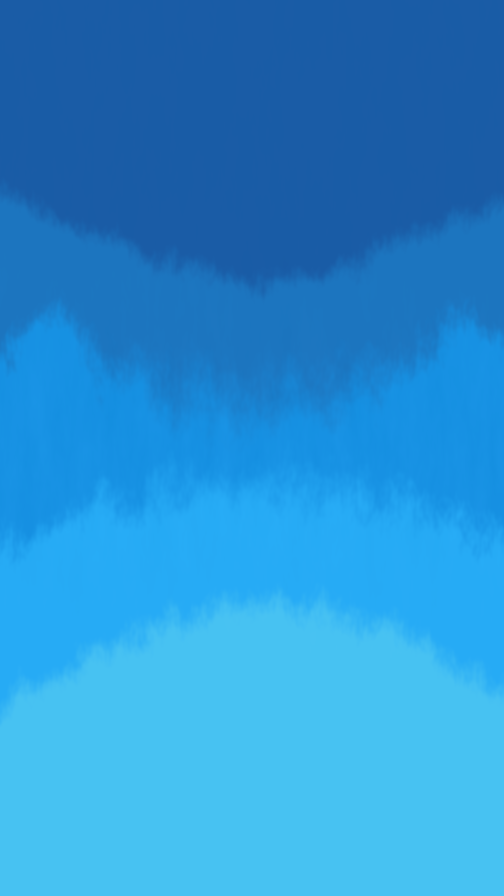
A WebGL 1 fragment shader for this background:

```glsl
precision highp float;
// Five stacked blue bands with soft, brushed borders: the upper ones sag in
// the middle, the lower ones arch. Each border is a curve shifted by gradient
// noise that is stretched vertically to form fine bristle streaks.

uniform vec2 u_resolution;

const vec3 NAVY = vec3(0.10, 0.36, 0.65);
const vec3 STEEL = vec3(0.11, 0.46, 0.75);
const vec3 AZURE = vec3(0.09, 0.57, 0.89);
const vec3 SKY = vec3(0.15, 0.67, 0.96);
const vec3 AQUA = vec3(0.28, 0.76, 0.95);

vec2 gradient(vec2 cell) {
    vec2 h = fract(cell * vec2(0.1031, 0.1137));
    h += dot(h, h.yx + 33.33);
    float angle = 6.28318 * fract((h.x + h.y) * h.x * 17.3);
    return vec2(cos(angle), sin(angle));
}

float gradientNoise(vec2 p) {
    vec2 i = floor(p);
    vec2 f = p - i;
    vec2 w = f * f * f * (f * (f * 6.0 - 15.0) + 10.0);
    float a = dot(gradient(i), f);
    float b = dot(gradient(i + vec2(1.0, 0.0)), f - vec2(1.0, 0.0));
    float c = dot(gradient(i + vec2(0.0, 1.0)), f - vec2(0.0, 1.0));
    float d = dot(gradient(i + vec2(1.0, 1.0)), f - vec2(1.0, 1.0));
    return mix(mix(a, b, w.x), mix(c, d, w.x), w.y);
}

// Octaves of tall, narrow noise
float bristles(vec2 uv, float seed) {
    vec2 p = uv * vec2(13.0, 9.0) + seed;
    float sum = 0.0;
    float amplitude = 1.0;
    for (int i = 0; i < 4; i++) {
        sum += amplitude * gradientNoise(p);
        p = p * vec2(2.1, 2.3) + 7.7;
        amplitude *= 0.68;
    }
    return sum;
}

float bump(float x, float center, float width) {
    float d = (x - center) / width;
    return exp(-d * d);
}

// Height of a border that bends away from its middle
float arc(float x, float center, float height, float bend, float power) {
    return height + bend * pow(abs(2.0 * (x - center)), power);
}

// Coverage of the band below a ragged border
float below(vec2 uv, float height, float softness, float raggedness, float seed) {
    float edge = height + raggedness * bristles(uv, seed);
    return 1.0 - smoothstep(edge - softness, edge + softness, uv.y);
}

void main() {
    vec2 uv = gl_FragCoord.xy / u_resolution;
    float middle = bump(uv.x, 0.5, 0.3);

    // Border heights, top to bottom
    float steelTop = arc(uv.x, 0.53, 0.680, 0.098, 1.25);
    float azureTop = arc(uv.x, 0.50, 0.548, 0.050, 1.0)
        + 0.057 * (bump(uv.x, 0.11, 0.08) + bump(uv.x, 0.91, 0.075));
    float skyTop = arc(uv.x, 0.51, 0.458, -0.066, 2.2);
    float aquaTop = arc(uv.x, 0.53, 0.326, -0.110, 1.8);

    // Layer the bands, softest near the middle
    vec3 color = NAVY;
    color = mix(color, STEEL, below(uv, steelTop, 0.018, 0.020, 3.0));
    color = mix(color, AZURE, below(uv, azureTop, 0.022 + 0.030 * middle, 0.034, 41.0));
    color = mix(color, SKY, below(uv, skyTop, 0.022 + 0.014 * middle, 0.032, 83.0));
    color = mix(color, AQUA, below(uv, aquaTop, 0.022, 0.024, 127.0));

    // Faint streaks of pigment around the blended centre
    float wash = bump(uv.y, 0.5, 0.14);
    color += 0.012 * wash * bristles(uv * vec2(1.3, 0.7), 19.0);

    gl_FragColor = vec4(color, 1.0);
}
```
